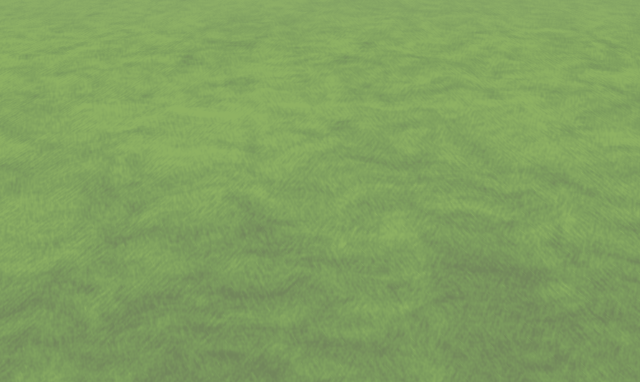
Reproduce this texture procedurally as a WebGL 1 fragment shader.

```glsl
precision highp float;
uniform vec2 u_resolution;

vec2 gradientAt(vec2 cell) {
  float angle = 6.2832 * fract(sin(dot(cell, vec2(127.1, 311.7))) * 43758.545);
  return vec2(cos(angle), sin(angle));
}

// Gradient noise, roughly -0.6 to 0.6
float noise(vec2 p) {
  vec2 i = floor(p);
  vec2 f = p - i;
  vec2 s = f * f * f * (f * (f * 6.0 - 15.0) + 10.0);
  float low = mix(dot(gradientAt(i), f),
                  dot(gradientAt(i + vec2(1.0, 0.0)), f - vec2(1.0, 0.0)), s.x);
  float high = mix(dot(gradientAt(i + vec2(0.0, 1.0)), f - vec2(0.0, 1.0)),
                   dot(gradientAt(i + 1.0), f - 1.0), s.x);
  return mix(low, high, s.y);
}

float fbm(vec2 p) {
  float sum = 0.0;
  float amplitude = 1.0;
  for (int i = 0; i < 4; i++) {
    sum += amplitude * noise(p);
    p = mat2(1.9, 0.25, -0.25, 1.9) * p + 17.3;
    amplitude *= 0.6;
  }
  return sum;
}

// Thin upright strokes leaning by a given slope
float blades(vec2 p, float lean) {
  return noise(vec2((p.x + lean * p.y) * 105.0, p.y * 42.0));
}

void main() {
  vec2 uv = gl_FragCoord.xy / u_resolution.y;
  float aspect = u_resolution.x / u_resolution.y;

  // Lawn receding toward a horizon above the frame
  float depth = 1.35 - uv.y;
  vec2 ground = vec2((uv.x - 0.5 * aspect) / pow(depth, 0.65), -log(depth));
  float far = smoothstep(0.3, 1.0, uv.y);

  // Tufts with shaded hollows, over broad patches of light
  vec2 warp = vec2(noise(ground * 5.0), noise(ground * 5.0 + 31.0));
  float tufts = fbm(ground * vec2(6.5, 16.0) + warp * 1.2);
  float hollows = smoothstep(0.15, 0.75, fbm(ground * vec2(5.0, 15.0) + 57.0));
  float patches = noise(ground * vec2(1.6, 3.5) + 8.0);

  // Blades near the viewer, fine flat streaks in the distance
  float leanChoice = smoothstep(-0.25, 0.25, noise(ground * vec2(9.0, 14.0) + 73.0));
  vec2 blade = vec2(ground.x, ground.y * 1.1);
  float grain = mix(blades(blade, 0.45), blades(blade + 4.0, -0.6), leanChoice);
  grain += 0.6 * noise(uv * vec2(150.0, 110.0));
  float streaks = noise(ground * vec2(16.0, 48.0) + 41.0);
  float glints = smoothstep(0.3, 0.65, blades(blade * 1.25 + 9.0, 0.7));

  // Brightness climbs from the foreground and settles near the top
  float tone = mix(0.34, 0.78, smoothstep(-0.1, 0.85, uv.y));
  tone += mix(0.38, 0.27, far) * tufts - 0.22 * hollows + 0.24 * patches;
  tone += mix(0.36, 0.2, far) * grain + 0.26 * far * streaks;
  tone += 0.16 * (1.0 - far) * glints;
  tone += 0.05 * (0.5 - uv.x / aspect);

  vec3 shade = vec3(0.445, 0.525, 0.358);
  vec3 middle = vec3(0.488, 0.618, 0.37);
  vec3 sunlit = vec3(0.56, 0.70, 0.39);
  vec3 color = mix(shade, middle, smoothstep(-0.1, 0.6, tone));
  color = mix(color, sunlit, smoothstep(0.4, 1.1, tone));

  // Pale haze along the far edge
  color = mix(color, vec3(0.55, 0.67, 0.42), 0.45 * smoothstep(0.85, 1.02, uv.y));
  gl_FragColor = vec4(color, 1.0);
}
```
